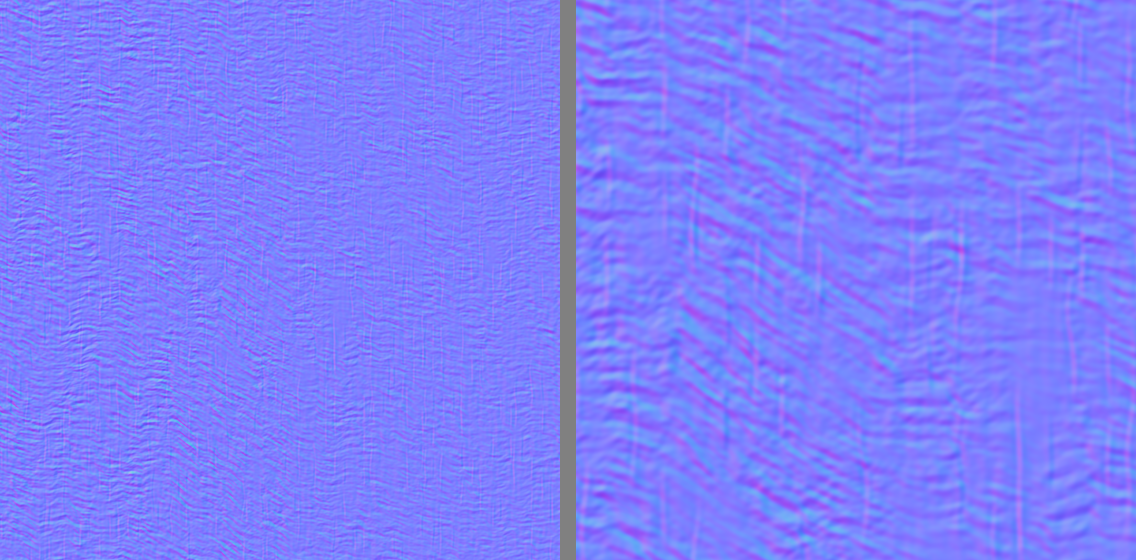
Left: the whole. Right: its middle third, enlarged.
A Shadertoy shader for this texture map:

```glsl
#define RIPPLE_FREQ vec2(27.0, 108.0)
#define CREASE_FREQ vec2(58.0, 165.0)
#define GRAIN_FREQ vec2(150.0, 205.0)
#define FIBER_FREQ vec2(120.0, 24.0)
#define RIPPLE_SLOPE 0.18
#define CREASE_SLOPE 0.17
#define GRAIN_SLOPE 0.10
#define FIBER_SLOPE 0.07
#define CRACK_SLOPE 0.24
#define CRACK_WIDTH 0.0024
#define STRIPS 23.0
#define SAMPLE_STEP 0.0013

// Integer hash: two values from 0 to 1 per lattice cell
vec2 hash2(vec2 cell) {
    uvec2 q = uvec2(ivec2(cell)) * uvec2(1597334677u, 3812015801u);
    uint n = (q.x ^ q.y) * 1597334677u;
    n = (n ^ (n >> 15)) * 2246822519u;
    n ^= n >> 13;
    uint m = n * 3266489917u;
    m ^= m >> 16;
    return vec2(float(n & 65535u), float(m & 65535u)) / 65535.0;
}

float cornerRamp(vec2 cell, vec2 offset) {
    return dot(hash2(cell) * 2.0 - 1.0, offset);
}

// Gradient noise, centred on zero
float noise(vec2 p) {
    vec2 i = floor(p), f = p - i;
    vec2 s = f * f * f * (f * (f * 6.0 - 15.0) + 10.0);
    vec2 e = vec2(1.0, 0.0);
    return mix(mix(cornerRamp(i, f), cornerRamp(i + e, f - e), s.x),
               mix(cornerRamp(i + e.yx, f - e.yx), cornerRamp(i + 1.0, f - 1.0), s.x), s.y);
}

// Broken vertical cracks, at most one per column and segment
float cracks(vec2 p, float columns, float segmentLength, float share) {
    float column = floor(p.x * columns);
    vec2 place = hash2(vec2(column, columns));
    float along = p.y / segmentLength + place.x * 7.0;
    float segment = floor(along);
    vec2 pick = hash2(vec2(column + 200.0, segment + columns));
    float wander = 0.22 * noise(vec2(column * 3.7, p.y * 22.0));
    float center = (column + mix(0.40, 0.60, place.y) + wander) / columns;
    float d = (p.x - center) / CRACK_WIDTH;
    float t = along - segment;
    float taper = smoothstep(0.0, 0.3, t) * smoothstep(1.0, 0.6, t);
    float facing = pick.y < 0.68 ? -1.0 : 0.8;
    return step(pick.x, share) * facing * taper * CRACK_WIDTH * d * exp(-d * d);
}

// Ripples of one vertical strip, with its own phase and tilt
float stripRipples(vec2 p, float strip, float lean) {
    vec2 pick = hash2(vec2(strip, 907.0));
    float tilt = lean + 0.45 * (pick.x - 0.5);
    vec2 q = vec2(p.x, p.y + tilt * (p.x - strip / STRIPS) + 0.03 * pick.y);
    float ripple = noise(q * RIPPLE_FREQ) * RIPPLE_SLOPE / RIPPLE_FREQ.y;
    float crease = noise(q * CREASE_FREQ + 17.0) * CREASE_SLOPE / CREASE_FREQ.y;
    return ripple + crease;
}

float height(vec2 p) {
    // Gentle waviness across the strips, stronger lean in the middle
    float bend = 0.018 * noise(p * vec2(11.0, 4.0)) + 0.005 * noise(p * vec2(38.0, 14.0) + 31.0);
    vec2 q = vec2(p.x + 0.005 * noise(p * vec2(14.0, 40.0)), p.y + 0.06 * p.x + bend);
    float middle = smoothstep(0.26, 0.36, p.x) * smoothstep(0.60, 0.50, p.x);
    float lean = 0.05 + 0.38 * middle * smoothstep(1.1, 0.3, p.y);

    // Neighbouring strips meet in narrow irregular seams
    float across = p.x * STRIPS + 0.9 * noise(p * vec2(16.0, 5.0) + 83.0);
    float strip = floor(across);
    float seam = smoothstep(0.74, 1.0, across - strip);
    float ripples = mix(stripRipples(q, strip, lean), stripRipples(q, strip + 1.0, lean), seam);

    // Relief is rougher on the left and varies in small patches
    float patches = 1.0 + 0.9 * noise(p * vec2(19.0, 10.0) + 57.0) + 0.6 * noise(p * vec2(45.0, 26.0));
    float rough = patches * mix(1.20, 0.78, smoothstep(0.3, 0.75, p.x));

    float grain = noise(q * GRAIN_FREQ + 43.0) * GRAIN_SLOPE / GRAIN_FREQ.y;
    float fiber = noise(p * FIBER_FREQ + 71.0) * FIBER_SLOPE / FIBER_FREQ.x;
    float crack = cracks(p, 31.0, 0.11, 0.42) + cracks(p + 0.007, 57.0, 0.06, 0.32);
    return rough * (ripples + grain) + fiber + CRACK_SLOPE * crack;
}

void mainImage(out vec4 fragColor, in vec2 fragCoord) {
    vec2 p = fragCoord / iResolution.y;
    vec2 e = vec2(SAMPLE_STEP, 0.0);
    vec2 slope = vec2(height(p + e) - height(p - e),
                      height(p + e.yx) - height(p - e.yx)) / (2.0 * SAMPLE_STEP);

    // Tangent-space normal with green pointing down
    vec3 normal = normalize(vec3(-slope.x, slope.y, 1.0));
    fragColor = vec4(0.5 + 0.5 * normal - vec3(0.004, 0.002, 0.0), 1.0);
}
```
